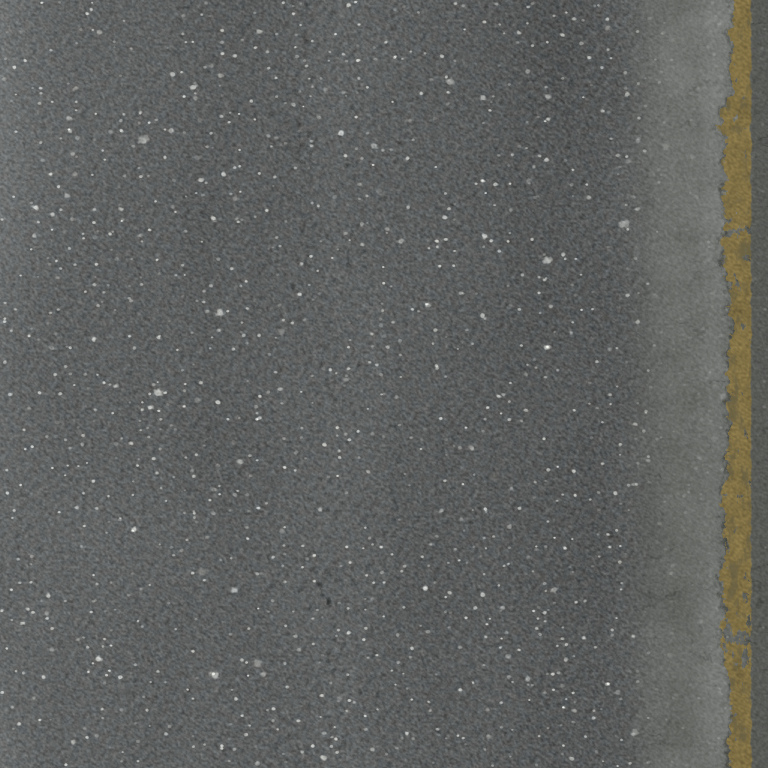
A WebGL 1 fragment shader for this texture:

```glsl
precision highp float;
// Worn asphalt with pale stone chips, a dusty shoulder and a chipped yellow edge line.
uniform vec2 u_resolution;

vec2 hash2(vec2 p) {
  vec3 q = fract(p.xyx * vec3(0.1031, 0.1030, 0.0973));
  q += dot(q, q.yzx + 33.33);
  return fract((q.xx + q.yz) * q.zy);
}

float gradientNoise(vec2 p) {
  vec2 i = floor(p), f = fract(p);
  vec2 u = f * f * f * (f * (f * 6.0 - 15.0) + 10.0);
  float a = dot(hash2(i) * 2.0 - 1.0, f);
  float b = dot(hash2(i + vec2(1, 0)) * 2.0 - 1.0, f - vec2(1, 0));
  float c = dot(hash2(i + vec2(0, 1)) * 2.0 - 1.0, f - vec2(0, 1));
  float d = dot(hash2(i + 1.0) * 2.0 - 1.0, f - 1.0);
  return mix(mix(a, b, u.x), mix(c, d, u.x), u.y);
}

float fbm(vec2 p) {
  float sum = 0.0, amp = 0.6;
  for (int i = 0; i < 4; i++) {
    sum += amp * gradientNoise(p);
    p = p * 2.03 + 17.3;
    amp *= 0.55;
  }
  return sum;
}

float bell(float x, float width) {
  return exp(-x * x / (width * width));
}

// One jittered stone per cell; density is the share of cells that hold one.
float chips(vec2 uv, float cells, float radius, float density, float seed) {
  vec2 p = uv * cells, id = floor(p) + seed;
  vec2 pick = hash2(id), jitter = hash2(id + 71.7);
  vec2 d = (fract(p) - mix(vec2(0.2), vec2(0.8), jitter)) / cells;
  float r = radius * mix(0.5, 1.0, pick.y);
  r *= 1.0 + 0.9 * gradientNoise(uv * 190.0 + seed);
  float soft = 0.7 / u_resolution.y + 0.0003;
  return step(pick.x, density) * (1.0 - smoothstep(r * 0.4, r + soft, length(d * vec2(1.0, 1.2))));
}

// Broad light and dark lanes running along the road.
float roadTone(vec2 uv) {
  float tone = 0.366 + 0.025 * fbm(uv * vec2(13.0, 2.0) + 4.0) + 0.025 * fbm(uv * 5.0);
  float leftGlow = 0.45 + 0.55 * smoothstep(0.5, 0.8, uv.y) + 0.3 * bell(uv.y, 0.1);
  tone += 0.085 * leftGlow * exp(-uv.x / 0.075);
  tone += 0.022 * bell(uv.x - 0.44, 0.06) + 0.01 * bell(uv.x - 0.2, 0.1);
  tone -= 0.024 * bell(uv.x - 0.74, 0.11);
  tone -= 0.012 * bell(uv.x - 0.27, 0.04) * bell(uv.y - 0.5, 0.3);

  // Dusty shoulder beside the line, paler near the top and lower right.
  float edge = uv.x + 0.05 * fbm(uv * vec2(10.0, 7.0));
  float shoulder = smoothstep(0.78, 0.89, edge);
  float dust = 0.04 + 0.035 * smoothstep(0.5, 0.75, uv.y) + 0.025 * bell(uv.y - 0.12, 0.13);
  tone += shoulder * (dust + 0.075 * fbm(uv * vec2(13.0, 20.0)));
  tone += 0.03 * bell(uv.x - 0.93, 0.02);
  return mix(tone, 0.345, smoothstep(0.966, 0.982, uv.x));
}

void main() {
  vec2 uv = gl_FragCoord.xy / u_resolution;
  float px = 1.0 / u_resolution.y;
  float shoulder = smoothstep(0.79, 0.88, uv.x);
  float road = 1.0 - shoulder;
  float track = bell(uv.x - 0.43, 0.065);

  // Tilted aggregate grain, smoother under the dust.
  vec2 tilted = mat2(0.82, 0.57, -0.57, 0.82) * uv;
  float fine = gradientNoise(tilted * vec2(205.0, 290.0));
  float mid = gradientNoise(tilted * vec2(120.0, 150.0) + 31.0);
  float grit = hash2(floor(uv * 512.0) + 3.0).x - 0.5;
  float grain = 0.13 * fine + 0.075 * mid + 0.035 * grit;
  float tone = roadTone(uv) + grain * mix(1.0, 0.55, shoulder);
  vec3 color = tone * vec3(0.985, 1.008, 1.007);
  color += vec3(-0.014, 0.0, 0.016) * gradientNoise(tilted * 95.0) * road;
  color += vec3(0.006, 0.005, -0.009) * shoulder;

  // Small dark pits gather unevenly in the wheel track.
  float pits = smoothstep(0.1, 0.42, gradientNoise(tilted * vec2(125.0, 105.0) + 9.0) + 0.25 * fine);
  float cluster = smoothstep(-0.25, 0.3, fbm(uv * vec2(22.0, 11.0) + 40.0));
  color -= 0.085 * pits * (0.25 + track * cluster) * road;
  color -= 0.25 * chips(uv, 23.0, 0.0034, 0.03, 87.0) * shoulder;

  // Pale stones in several sizes.
  for (int i = 0; i < 4; i++) {
    float layer = float(i), cells = 13.0 + 24.0 * layer;
    float stone = chips(uv, cells, 0.0085 / (1.0 + 0.85 * layer), 0.11, 13.0 + 41.0 * layer);
    float shine = mix(0.1, 0.42, hash2(floor(uv * cells) + 5.0).x);
    color += stone * shine * mix(vec3(1.0, 1.0, 0.96), vec3(0.2), shoulder);
  }

  // Broken hairline cracks and stains across the shoulder.
  float crackPath = abs(gradientNoise(uv * vec2(12.0, 34.0) + 53.0) + 0.16 * mid);
  float crackMask = smoothstep(0.0, 0.3, fbm(uv * 24.0 + 8.0));
  color -= 0.06 * (1.0 - smoothstep(0.0, 0.05, crackPath)) * crackMask * shoulder;

  // Ragged paint edges, with breaks where the paint has flaked away.
  float rag = 0.018 * fbm(vec2(uv.y * 22.0, 3.0)) + 0.019 * fbm(uv * 75.0);
  float left = 0.943 + rag + 0.009 * smoothstep(0.86, 0.88, uv.y);
  left += 0.007 * smoothstep(0.36, 0.44, uv.y) * (1.0 - smoothstep(0.62, 0.67, uv.y));
  left += 0.008 * (1.0 - smoothstep(0.11, 0.13, uv.y));
  float right = 0.978 + 0.006 * fbm(vec2(uv.y * 45.0, 21.0));
  float inside = min(uv.x - left, right - uv.x);
  float breaks = bell(uv.y - 0.70, 0.009) + 0.85 * bell(uv.y - 0.165, 0.035);
  float flakes = fbm(uv * vec2(85.0, 55.0) + 62.0);
  float wear = smoothstep(0.2, 0.32, flakes + 0.27 * breaks);
  float cover = smoothstep(-px, px, inside);
  float paint = cover * (1.0 - wear);

  float rim = bell(uv.x - left + 0.001, 0.004) * smoothstep(-0.2, 0.2, flakes);
  color -= 0.12 * rim + 0.05 * wear * cover;
  vec3 yellow = vec3(0.505, 0.44, 0.265) * (1.0 + 0.2 * fbm(uv * 38.0) + 0.22 * fine + 0.1 * mid);
  yellow = mix(yellow, vec3(0.40, 0.37, 0.26), 0.8 * smoothstep(0.02, 0.3, fbm(uv * vec2(55.0, 32.0) + 7.0)));
  color = mix(color, yellow, paint * 0.96);

  gl_FragColor = vec4(clamp(color, 0.0, 1.0), 1.0);
}
```
